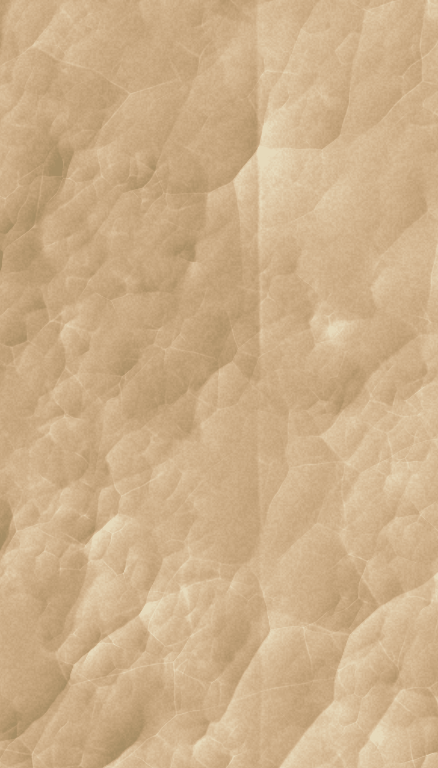
Write a Shadertoy shader that draws this texture.

```glsl
// Crumpled kraft paper: nearly straight Voronoi facets, layered at several scales
// and fold directions, are shaded by tilt and slope; their borders become creases
// from soft bends to thin lit ridges. A vertical fold and fine grain finish it.

const vec2 LIGHT = vec2(-0.85, 0.53);
const float FOLD_X = 0.59;

float hash12(vec2 p) {
    vec3 q = fract(p.xyx * 0.1031);
    q += dot(q, q.yzx + 33.33);
    return fract((q.x + q.y) * q.z);
}

vec2 hash22(vec2 p) {
    return vec2(hash12(p), hash12(p + 57.3));
}

float valueNoise(vec2 p) {
    vec2 cell = floor(p), f = fract(p);
    f = f * f * (3.0 - 2.0 * f);
    float low = mix(hash12(cell), hash12(cell + vec2(1, 0)), f.x);
    float high = mix(hash12(cell + vec2(0, 1)), hash12(cell + vec2(1, 1)), f.x);
    return mix(low, high, f.y);
}

float fbm(vec2 p) {
    float sum = 0.0, amp = 0.5;
    for (int i = 0; i < 4; i++) {
        sum += amp * valueNoise(p);
        p = mat2(1.6, 1.2, -1.2, 1.6) * p + 11.7;
        amp *= 0.5;
    }
    return sum / 0.9375;
}

// Bends cell borders slightly so that creases are not ruler straight.
vec2 warp(vec2 p, float freq, float amount) {
    return p + amount * (vec2(fbm(p * freq), fbm(p * freq + 31.4)) - 0.5);
}

// Rotates to a fold direction and stretches the cells along it.
vec2 alongFold(vec2 p, float angle, float stretch) {
    float c = cos(angle), s = sin(angle);
    return vec2((c * p.x + s * p.y) / stretch, c * p.y - s * p.x);
}

// x: slope towards the light, y: closeness to a crease (0 to 1).
vec2 facets(vec2 p, vec2 light, float sharpness) {
    vec2 cell = floor(p);
    float nearest = 8.0;
    for (int k = 0; k < 9; k++) {
        vec2 g = cell + vec2(k % 3 - 1, k / 3 - 1);
        vec2 d = p - g - 0.05 - 0.9 * hash22(g);
        nearest = min(nearest, dot(d, d));
    }
    float total = 0.0, squares = 0.0, slope = 0.0;
    for (int k = 0; k < 9; k++) {
        vec2 g = cell + vec2(k % 3 - 1, k / 3 - 1);
        vec2 d = p - g - 0.05 - 0.9 * hash22(g);
        float w = exp(sharpness * (nearest - dot(d, d)));
        float tilt = 0.75 * (hash12(g + 19.1) - 0.5);
        total += w;
        squares += w * w;
        slope += w * (0.8 * dot(d, light) + tilt);
    }
    return vec2(slope / total, 2.0 - 2.0 * squares / (total * total));
}

// One layer of crumpling; the crease hardness changes over the sheet.
float crumple(vec2 p, float scale, float angle, float stretch, float hardest) {
    vec2 q = alongFold(warp(p, scale * 0.8, 0.4 / scale), angle, stretch) * scale;
    float hard = smoothstep(0.3, 0.65, valueNoise(p * scale * 0.7 + 7.1));
    vec2 f = facets(q + scale * 3.7, alongFold(LIGHT, angle, 1.0),
                    mix(5.0, hardest, hard * hard));
    float breaks = smoothstep(0.35, 0.8, valueNoise(p * scale * 1.7 + 2.0));
    float ridge = f.y * f.y * hard * breaks;
    return f.x * (1.1 + 2.2 * f.x * f.x) + 1.3 * ridge;
}

// Vertical fold: shaded on its left, lit on its right, with a broken bright edge.
float verticalFold(vec2 p, float height) {
    float x = p.x - FOLD_X - 0.03 * (fbm(vec2(p.y * 4.0, 2.0)) - 0.5);
    float strength = mix(0.45, 1.0, smoothstep(0.25, 0.65, height))
                   * (0.3 + valueNoise(vec2(3.0, p.y * 6.0)));
    float side = mix(-0.9 * exp(-abs(x) / 0.16), 0.7 * exp(-abs(x) / 0.1),
                     smoothstep(-0.006, 0.006, x));
    float edge = exp(-x * x / 0.00002) * smoothstep(0.35, 0.7, valueNoise(p * vec2(4, 14)));
    return strength * (side + 1.1 * edge);
}

// Tone 0 is the middle kraft colour; -2 and 2 are its shadow and highlight.
vec3 kraft(float tone) {
    float t = clamp(tone, -3.2, 2.8);
    return vec3(0.81, 0.69, 0.54) + t * vec3(0.04, 0.05, 0.0575)
         + t * t * vec3(-0.0025, 0.0025, 0.00375);
}

void mainImage(out vec4 fragColor, in vec2 fragCoord) {
    vec2 p = fragCoord / iResolution.x;
    float height = fragCoord.y / iResolution.y;

    // The top of the sheet is calmer than the middle and the bottom.
    float calm = smoothstep(0.7, 1.0, height);
    float busy = smoothstep(0.3, 0.62, fbm(p * 3.2 + 4.0)) * (1.0 - 0.4 * calm);

    float tone = 2.9 * (fbm(p * 2.0 + 9.0) - 0.5) - 0.35 * calm;
    tone += verticalFold(p, height);
    tone += 0.9 * crumple(p, 4.6, 0.62, 1.6, 120.0);
    tone += 0.75 * crumple(p + 3.0, 6.5, 1.2, 1.7, 80.0);
    tone += mix(0.35, 0.95, busy) * crumple(p + 5.0, 10.0, 0.75, 1.6, 50.0);
    tone += mix(0.2, 0.8, busy) * crumple(p + 7.0, 14.0, -0.5, 1.5, 34.0);
    tone += mix(0.1, 0.75, busy) * crumple(p + 9.0, 22.0, 1.0, 1.4, 22.0);

    // Fibre grain.
    tone += 0.95 * (valueNoise(p * 290.0) - 0.5) + 0.5 * (valueNoise(p * 130.0) - 0.5);

    fragColor = vec4(kraft(tone - 0.12), 1.0);
}
```
